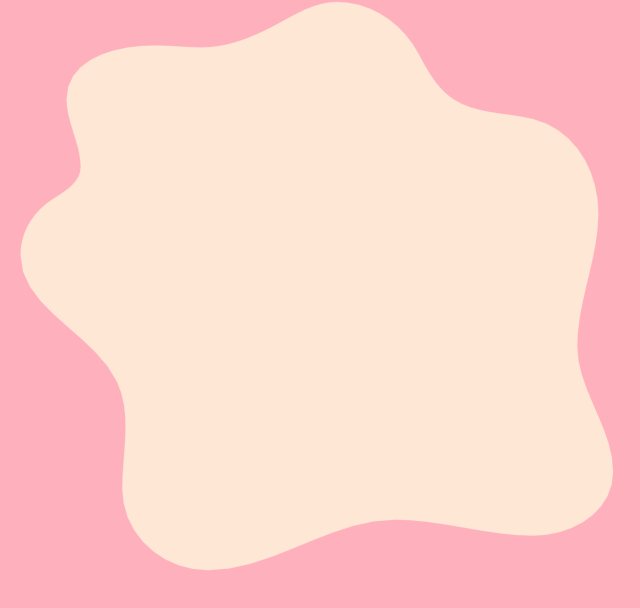
A Shadertoy shader for this background:

```glsl
// Draws a soft cream blob with a wavy outline on a flat pink ground.

const vec3 PINK = vec3(1.0, 0.692, 0.741);
const vec3 CREAM = vec3(1.0, 0.906, 0.839);

const int NODES = 19;  // bends of the outline, clockwise from the top
const int STEPS = 9;   // straight pieces between two bends

// Positions in canvas widths
const vec2 BEND[NODES] = vec2[NODES](
    vec2(0.526, 0.947), vec2(0.654, 0.866), vec2(0.710, 0.794),
    vec2(0.833, 0.764), vec2(0.935, 0.617), vec2(0.902, 0.409),
    vec2(0.958, 0.213), vec2(0.833, 0.113), vec2(0.617, 0.138),
    vec2(0.325, 0.059), vec2(0.191, 0.187), vec2(0.183, 0.353),
    vec2(0.032, 0.552), vec2(0.081, 0.638), vec2(0.126, 0.689),
    vec2(0.104, 0.795), vec2(0.241, 0.879), vec2(0.316, 0.876),
    vec2(0.423, 0.907));

// Travel direction at each bend, in degrees
const float HEADING[NODES] = float[NODES](
    0.0, -62.0, -32.0, -14.0, -90.0, -90.0, -90.0, 180.0, 180.0, 180.0,
    90.0, 115.0, 90.0, 33.0, 90.0, 90.0, 0.0, 0.0, 27.0);

vec2 direction(float degrees) {
    float angle = radians(degrees);
    return vec2(cos(angle), sin(angle));
}

// Tangent length that makes a Hermite span follow a circular arc
float arcTangent(vec2 a, vec2 b, vec2 dirA, vec2 dirB) {
    float cosHalfTurn = sqrt(max(0.5 + 0.5 * dot(dirA, dirB), 0.0));
    return 2.0 * distance(a, b) / (1.0 + cosHalfTurn);
}

vec2 hermite(vec2 a, vec2 b, vec2 tanA, vec2 tanB, float t) {
    float s = 1.0 - t;
    return s * s * ((1.0 + 2.0 * t) * a + t * tanA)
         + t * t * ((3.0 - 2.0 * t) * b - s * tanB);
}

float segmentDistanceSq(vec2 p, vec2 a, vec2 b) {
    vec2 edge = b - a;
    vec2 offset = p - a;
    vec2 gap = offset - edge * clamp(dot(offset, edge) / dot(edge, edge), 0.0, 1.0);
    return dot(gap, gap);
}

// True when a ray from p towards +x crosses the segment
bool crossesRay(vec2 p, vec2 a, vec2 b) {
    return (a.y > p.y) != (b.y > p.y)
        && p.x < a.x + (b.x - a.x) * (p.y - a.y) / (b.y - a.y);
}

// Signed distance to the closed outline, negative inside
float blobDistance(vec2 p) {
    float nearestSq = 1e3;
    float side = 1.0;
    for (int i = 0; i < NODES; i++) {
        int next = (i + 1) % NODES;
        vec2 a = BEND[i];
        vec2 b = BEND[next];
        vec2 dirA = direction(HEADING[i]);
        vec2 dirB = direction(HEADING[next]);
        float reach = arcTangent(a, b, dirA, dirB);

        vec2 from = a;
        for (int k = 1; k <= STEPS; k++) {
            float t = float(k) / float(STEPS);
            vec2 to = hermite(a, b, dirA * reach, dirB * reach, t);
            nearestSq = min(nearestSq, segmentDistanceSq(p, from, to));
            if (crossesRay(p, from, to)) side = -side;
            from = to;
        }
    }
    return side * sqrt(nearestSq);
}

void mainImage(out vec4 fragColor, in vec2 fragCoord) {
    float pixel = 1.0 / iResolution.x;
    float blob = blobDistance(fragCoord * pixel);
    float cover = 1.0 - smoothstep(-0.75 * pixel, 0.75 * pixel, blob);
    fragColor = vec4(mix(PINK, CREAM, cover), 1.0);
}
```
